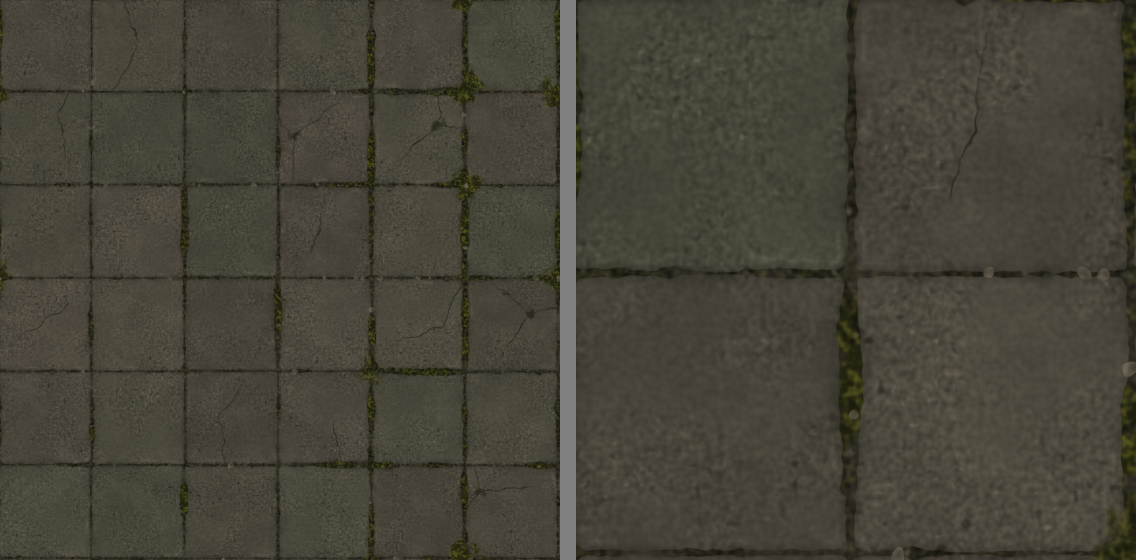
Left, the full canvas; right, a detail of the centre.
Reproduce this texture procedurally as a Shadertoy shader.

```glsl
const float TILES = 6.0;
const vec2 GRID_SHIFT = vec2(0.02, -0.02);
const float JOINT_HALF = 0.009;     // lengths below are in tile widths
const float JOINT_WIDENING = 0.030;
const float SLAB_SLIP = 0.016;
const float MOSS_RADIUS = 0.19;
const float CRACK_HALF = 0.004;
const float CRACKED_SHARE = 0.30;
const float STONE_SHARE = 0.05;
const float STONE_CELLS = 12.0;
const float TAU = 6.28318;
const vec3 SLAB_WARM = vec3(0.300, 0.278, 0.239);
const vec3 SLAB_COOL = vec3(0.279, 0.276, 0.225);
const vec3 SOIL = vec3(0.140, 0.134, 0.088);
const vec3 MOSS_DARK = vec3(0.125, 0.130, 0.050);
const vec3 MOSS_LIGHT = vec3(0.330, 0.330, 0.110);
const vec3 STONE = vec3(0.420, 0.390, 0.330);

vec2 hash2(vec2 cell) {
    vec3 q = fract(cell.xyx * vec3(0.1031, 0.1030, 0.0973));
    q += dot(q, q.yzx + 33.33);
    return fract((q.xx + q.yz) * q.zy);
}

float cornerDot(vec2 cell, vec2 offset, float period) {
    float angle = TAU * hash2(mod(cell, period) + 7.0).x;
    return dot(vec2(cos(angle), sin(angle)), offset);
}

// Gradient noise, about -1 to 1, seamless over the whole canvas
float noise(vec2 p, float cellsPerTile) {
    vec2 x = p * cellsPerTile, i = floor(x), f = x - i;
    vec2 u = f * f * f * (f * (f * 6.0 - 15.0) + 10.0);
    float period = TILES * cellsPerTile;
    vec2 e = vec2(1.0, 0.0);
    float low = mix(cornerDot(i, f, period), cornerDot(i + e, f - e, period), u.x);
    float high = mix(cornerDot(i + e.yx, f - e.yx, period), cornerDot(i + 1.0, f - 1.0, period), u.x);
    return 1.4 * mix(low, high, u.y);
}

float fbm(vec2 p, float cellsPerTile) {
    float sum = 0.0, weight = 0.5;
    for (int k = 0; k < 5; k++) {
        sum += weight * noise(p + 0.37, cellsPerTile);
        cellsPerTile *= 2.0;
        weight *= 0.7;
    }
    return sum;
}

// Moss favours one side of the paving
float dampness(float x) {
    return 0.5 - 0.5 * cos(TAU * (x - 1.5) / TILES);
}

// Up to three fractures running out of one point of a slab
float cracks(vec2 p, vec2 local, vec2 id, float px) {
    vec2 seed = hash2(id + 53.0);
    if (seed.x > CRACKED_SHARE) return 0.0;
    vec2 ray = local - 0.7 * (hash2(id + 91.0) - 0.5);
    ray += 0.035 * vec2(noise(p, 5.0), noise(p + 2.3, 5.0)) + 0.018 * noise(p, 18.0);
    float branches = 1.0 + floor(3.0 * seed.y), mask = 0.0;
    for (float k = 0.0; k < 3.0; k++) {
        float angle = TAU * (seed.y * 5.0 + k * 0.37);
        vec2 dir = vec2(cos(angle), sin(angle));
        float along = dot(ray, dir), across = abs(dot(ray, vec2(-dir.y, dir.x)));
        float line = 1.0 - smoothstep(0.0, CRACK_HALF + px, across);
        line *= smoothstep(-0.03, 0.02, along) * (1.0 - smoothstep(0.3, 0.8, along));
        mask = max(mask, line * step(k, branches - 0.5));
    }
    float hub = 1.0 - smoothstep(0.01, 0.08, length(ray) + 0.05 * noise(p, 16.0));
    return max(mask * (0.7 + 0.5 * noise(p, 7.0)), hub * step(2.5, branches));
}

void mainImage(out vec4 fragColor, in vec2 fragCoord) {
    vec2 p = fragCoord / iResolution.xy * TILES + GRID_SHIFT;
    float px = TILES / min(iResolution.x, iResolution.y);
    vec2 id = mod(floor(p), TILES), local = fract(p) - 0.5;
    vec2 corner = floor(p + 0.5);
    float grain = noise(p, 27.0), fine = noise(p + 0.61, 45.0);

    // Moss along the joints, mostly the upright ones, and in clumps at crossings
    float upright = abs(local.x) - abs(local.y);
    float growth = 0.8 * noise(p + 0.37, 1.0) + 0.7 * noise(p + 0.21, 3.0) + 0.6 * dampness(p.x);
    growth = smoothstep(0.0, 1.0, growth + 0.6 * upright - 0.2);
    float clumpSeed = hash2(mod(corner, TILES) + 31.0).x + 0.3 * (dampness(corner.x) - 0.5);
    float clump = smoothstep(0.58, 0.98, clumpSeed);
    float radius = max(MOSS_RADIUS * clump, 0.01);
    vec2 clumpOffset = 0.1 * (hash2(mod(corner, TILES) + 43.0) - 0.5);
    float clumpDist = length(p - corner - clumpOffset) + 0.11 * noise(p, 6.0) + 0.04 * noise(p, 18.0);
    float clumpMask = clump * (1.0 - smoothstep(radius * 0.5, radius, clumpDist));

    // Slab outline: slightly slipped, ragged, with chips and worn corners
    vec2 slip = SLAB_SLIP * (hash2(id + 23.0) - 0.5);
    float wear = hash2(mod(floor(p * 2.0), TILES * 2.0) + 17.0).x;
    float rounding = 0.012 + 0.04 * wear * wear + 0.16 * clump * wear;
    vec2 q = abs(local - slip) - 0.5 + JOINT_HALF + JOINT_WIDENING * growth + rounding;
    float edge = length(max(q, 0.0)) + min(max(q.x, q.y), 0.0) - rounding;
    edge += 0.006 * noise(p, 6.0) + 0.007 * noise(p, 21.0);
    edge += 0.030 * smoothstep(0.45, 0.9, noise(p + 1.7, 5.0));
    float joint = smoothstep(-px, px, edge);
    float depth = clamp(0.78 + 0.75 * noise(p + 0.43, 5.0) + 0.25 * growth, 0.2, 1.0);

    // Slab surface: tint, stains, grain, pits and specks
    vec2 tone = hash2(id + 11.0);
    vec3 color = mix(SLAB_COOL, SLAB_WARM, tone.x);
    float rough = smoothstep(-0.5, 0.5, noise(p + 0.57, 2.0) + 0.6 * noise(p, 5.0));
    float blotch = smoothstep(-0.1, 0.5, noise(p + 0.83, 3.0) + 0.6 * noise(p, 11.0)) - 0.4;
    color *= 0.955 + 0.09 * tone.y + 0.095 * fbm(p, 2.0) + 0.055 * blotch;
    color *= 1.0 + (0.6 + 0.8 * rough) * (0.09 * grain + 0.12 * fine);
    color *= 1.0 - 0.28 * rough * smoothstep(0.35, 0.85, noise(p, 23.0));
    color += 0.065 * rough * smoothstep(0.4, 0.85, noise(p + 3.1, 33.0));

    // Scuffed rim and the grime beside the joints
    float rim = exp(-abs(edge + 0.03) * 70.0) * smoothstep(0.0, 0.7, noise(p + 0.29, 4.0));
    color *= 1.0 + 0.2 * rim;
    color *= 1.0 - 0.24 * exp(min(edge, 0.0) * 38.0) * (0.7 + 0.7 * noise(p, 8.0));
    color = mix(color, SOIL, 0.8 * cracks(p, local, id, px));

    // Soil with grit, then moss
    vec3 soil = SOIL * (1.0 + 0.5 * grain + 0.4 * fine);
    soil += 0.13 * smoothstep(0.3, 0.8, noise(p + 0.77, 19.0));
    color = mix(color, soil, joint * depth);
    float patches = smoothstep(-0.2, 0.4, noise(p, 10.0) + 0.5 * grain + 0.8 * growth - 0.3);
    float moss = max(joint * growth * patches, clumpMask * smoothstep(-0.5, 0.2, grain + clumpMask - 0.3));
    float tuft = smoothstep(-0.5, 1.0, 0.7 * grain + 0.6 * fine + 0.7 * noise(p, 11.0));
    color = mix(color, mix(MOSS_DARK, MOSS_LIGHT, tuft), 0.9 * moss);

    // Loose stones lying in the joints
    vec2 cell = floor(p * STONE_CELLS + 0.5), wrapped = mod(cell, TILES * STONE_CELLS);
    vec2 seed = hash2(wrapped + 5.0), jitter = 0.3 * (hash2(wrapped + 77.0) - 0.5);
    vec2 onJoint = step(mod(wrapped, STONE_CELLS), vec2(0.5));
    float present = step(seed.x, STONE_SHARE) * max(onJoint.x, onJoint.y);
    float stoneDist = length(p - (cell + jitter) / STONE_CELLS) + 0.016 * noise(p, 22.0) - mix(0.010, 0.028, seed.y);
    float stone = present * (1.0 - smoothstep(-px, px, stoneDist));
    color = mix(color, STONE * (0.85 + 0.35 * grain), 0.8 * stone);

    fragColor = vec4(color, 1.0);
}
```
